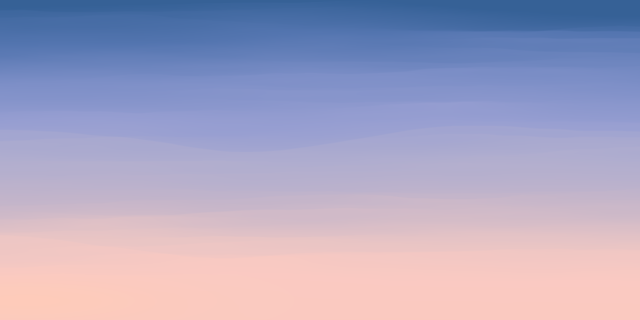
Write a Shadertoy shader that draws this background.

```glsl
// A painted dusk sky: a vertical colour ramp from deep blue through lavender to pink.
// Stretched noise bends the ramp, and long wavy brush strokes shift it along
// one crisp edge each, fading out below; a faint peach glow warms the lower left.

const float STROKES = 34.0;
const vec3 PEACH = vec3(1.0, 0.80, 0.72);

float hash(vec2 p) {
    return fract(sin(dot(p, vec2(127.1, 311.7))) * 43758.5453);
}

float noise(vec2 p) {
    vec2 cell = floor(p);
    vec2 f = fract(p);
    f = f * f * (3.0 - 2.0 * f);
    float low = mix(hash(cell), hash(cell + vec2(1.0, 0.0)), f.x);
    float high = mix(hash(cell + vec2(0.0, 1.0)), hash(cell + vec2(1.0, 1.0)), f.x);
    return mix(low, high, f.y);
}

// Layered noise centred on zero
float fbm(vec2 p) {
    float sum = 0.0;
    float gain = 0.5;
    for (int i = 0; i < 4; i++) {
        sum += gain * (noise(p) - 0.5);
        p = p * 2.03 + 17.3;
        gain *= 0.5;
    }
    return sum;
}

// Sky colour at a depth of 0 (top) to 1 (bottom)
vec3 skyRamp(float depth) {
    const vec3 stops[9] = vec3[9](
        vec3(0.21, 0.38, 0.59), vec3(0.33, 0.46, 0.69), vec3(0.49, 0.56, 0.78),
        vec3(0.59, 0.62, 0.82), vec3(0.69, 0.68, 0.81), vec3(0.77, 0.71, 0.79),
        vec3(0.91, 0.77, 0.77), vec3(0.98, 0.79, 0.76), vec3(0.98, 0.79, 0.75));
    float t = clamp(depth, 0.0, 0.9999) * 8.0;
    int i = int(t);
    return mix(stops[i], stops[i + 1], fract(t));
}

float bump(float x, float centre, float width) {
    float d = (x - centre) / width;
    return exp(-d * d);
}

// Crisp at the edge, fading with distance below it
float stroke(float below, float fade) {
    return smoothstep(-0.003, 0.003, below) * exp(-max(below, 0.0) / fade);
}

// Scattered strokes of random place, length, tilt and strength
float scatteredStrokes(vec2 p) {
    float shift = 0.0;
    for (float i = 0.0; i < STROKES; i++) {
        float centre = hash(vec2(i, 1.7));
        float level = (i + hash(vec2(i, 4.1))) / STROKES * 0.92;
        float reach = mix(0.15, 0.45, hash(vec2(i, 7.3)));
        float tilt = (hash(vec2(i, 9.2)) - 0.6) * 0.09;
        float wave = 0.05 * fbm(vec2(p.x * 4.0, i * 5.7));
        float edge = level + tilt * (p.x - centre) + wave;
        float strength = mix(0.008, 0.034, hash(vec2(i, 12.9)));
        shift += strength * bump(p.x, centre, reach) * stroke(p.y - edge, 0.05);
    }
    return shift - 0.018;
}

// Three broad strokes: blue top, lavender middle and pink base
float broadStrokes(vec2 p) {
    float wave = 0.02 * fbm(vec2(p.x * 6.0, 3.0));
    float top = 0.098 + wave;
    float middle = 0.41 + 0.065 * bump(p.x, 0.4, 0.18) - 0.02 * bump(p.x, 0.72, 0.12) + wave;
    float base = 0.735 + 0.07 * bump(p.x, 0.36, 0.22) + 0.045 * smoothstep(0.4, 0.7, p.x) + wave;
    float shift = 0.045 * smoothstep(0.55, 0.8, p.x) * stroke(p.y - top, 0.07);
    shift += 0.035 * stroke(p.y - middle, 0.07);
    return shift + 0.035 * stroke(p.y - base, 0.09);
}

void mainImage(out vec4 fragColor, in vec2 fragCoord) {
    vec2 uv = fragCoord / iResolution.xy;
    vec2 p = vec2(uv.x, 1.0 - uv.y);

    // Broad bends of the colour layers
    float depth = p.y;
    depth += 0.02 * bump(p.x, 0.45, 0.15) * bump(p.y, 0.12, 0.12);
    depth -= 0.03 * bump(p.x, 0.38, 0.2) * bump(p.y, 0.58, 0.2);
    depth -= 0.02 * smoothstep(0.6, 0.9, p.x) * bump(p.y, 0.06, 0.08);
    depth += 0.045 * fbm(vec2(p.x * 3.0 + p.y * 2.0, p.y * 16.0));

    // Brush strokes
    depth += scatteredStrokes(p) + broadStrokes(p);
    vec3 color = skyRamp(depth);

    // Peach glow at the lower left
    float glow = bump(p.x, 0.04, 0.22) * bump(p.y, 0.94, 0.07);
    color = mix(color, PEACH, 0.75 * glow);

    fragColor = vec4(color, 1.0);
}
```
